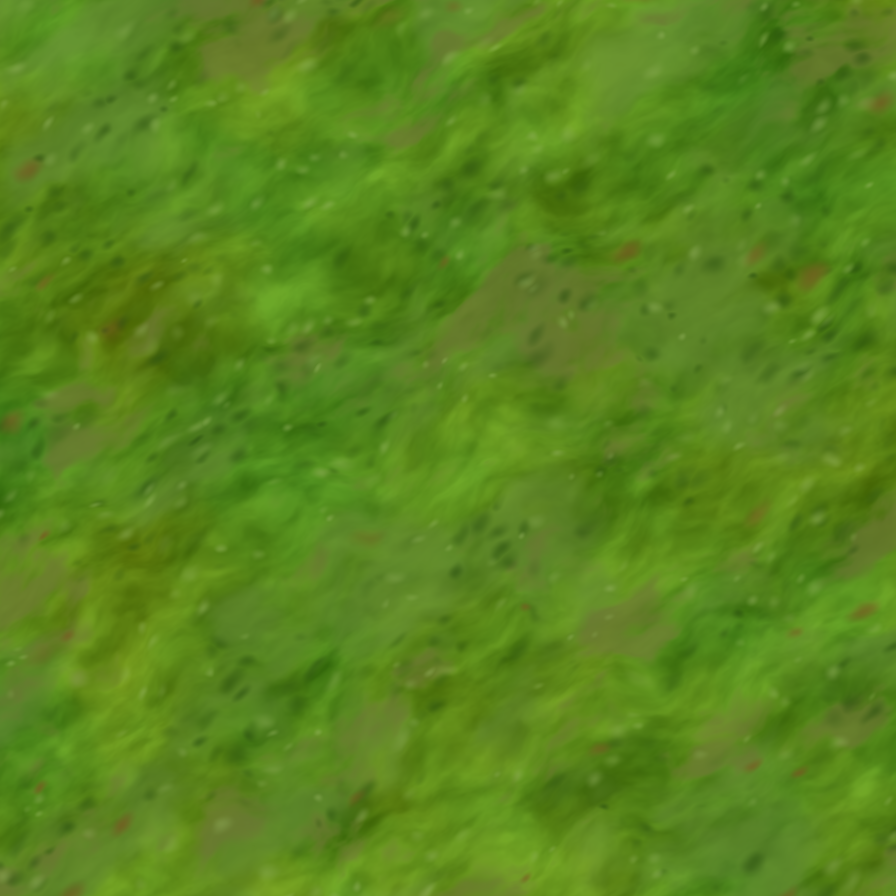
This texture is drawn by a Shadertoy shader. Its source:

```glsl
// Soft, slightly blurred lawn with slanted tufts, dry patches and small dark gaps.

float hash(vec2 p) {
    return fract(sin(dot(p, vec2(127.1, 311.7))) * 43758.5453);
}

float noise(vec2 p) {
    vec2 cell = floor(p), f = fract(p);
    f = f * f * f * (f * (f * 6.0 - 15.0) + 10.0);
    return mix(mix(hash(cell), hash(cell + vec2(1, 0)), f.x),
               mix(hash(cell + vec2(0, 1)), hash(cell + vec2(1, 1)), f.x), f.y);
}

float fbm(vec2 p) {
    float sum = 0.0, amp = 0.533;
    for (int i = 0; i < 4; i++) {
        sum += amp * noise(p);
        p = mat2(1.92, 0.56, -0.56, 1.92) * p + 17.3;
        amp *= 0.5;
    }
    return sum;
}

// Scattered soft flecks, one candidate per cell, kept with the given chance
float flecks(vec2 p, float chance) {
    float cover = 0.0;
    vec2 home = floor(p);
    for (int y = -1; y <= 1; y++)
    for (int x = -1; x <= 1; x++) {
        vec2 cell = home + vec2(x, y);
        vec2 center = cell + 0.2 + 0.6 * vec2(hash(cell + 3.1), hash(cell + 8.7));
        float radius = mix(0.3, 0.75, hash(cell + 21.4));
        float kept = step(hash(cell + 5.9), chance);
        float strength = mix(0.4, 1.0, hash(cell + 13.2));
        cover = max(cover, kept * strength * (1.0 - smoothstep(0.0, radius, length(p - center))));
    }
    return cover;
}

void mainImage(out vec4 fragColor, in vec2 fragCoord) {
    vec2 uv = fragCoord / iResolution.y;

    // Tufts lean up to the right; a warp keeps their outlines ragged
    vec2 warp = vec2(fbm(uv * 9.0), fbm(uv * 9.0 + 40.0)) - 0.5;
    vec2 p = uv + 0.045 * warp;
    vec2 lean = mat2(0.82, -0.57, 0.57, 0.82) * p;

    // Light and shade from broad clumps down to blades
    float clumps = fbm(lean * vec2(8.0, 14.0));
    float tufts = fbm(lean * vec2(21.0, 38.0) + 60.0);
    float blades = noise(lean * vec2(48.0, 105.0) + 90.0);
    float tone = 0.5 + 0.95 * (clumps - 0.5) + 0.85 * (tufts - 0.5) + 0.2 * (blades - 0.5);
    vec3 color = mix(vec3(0.235, 0.405, 0.03), vec3(0.445, 0.655, 0.15), clamp(tone, 0.0, 1.0));

    // Drift between yellowish, bluish and faded green
    float hue = fbm(p * 6.0 + 120.0) - 0.5;
    color += hue * vec3(0.17, -0.02, -0.06);
    float faded = smoothstep(0.42, 0.72, fbm(lean * vec2(7.0, 11.0) + 150.0));
    color = mix(color, vec3(0.39, 0.535, 0.21), 0.6 * faded);

    // Thin, dry ground, broken up by the tufts and denser toward the top right
    float dry = fbm(lean * vec2(8.0, 13.0) + 200.0) + 0.35 * (tufts - 0.5);
    dry += 0.12 * smoothstep(0.5, 0.0, length((uv - vec2(0.85, 1.0)) * vec2(1.0, 2.0)));
    color = mix(color, vec3(0.42, 0.45, 0.2), 0.65 * smoothstep(0.57, 0.77, dry));

    // Shaded gaps gather where the clumps are dark
    float shade = smoothstep(0.62, 0.38, clumps);
    float gaps = flecks(lean * vec2(34.0, 50.0) + 1.5 * warp.yx, 0.32);
    color = mix(color, vec3(0.17, 0.32, 0.06), 0.6 * gaps * shade);

    // Pale blade tips and a few russet leaves
    float tips = flecks(lean * vec2(44.0, 66.0) + 70.0, 0.1);
    color = mix(color, vec3(0.58, 0.7, 0.37), 0.45 * tips);
    float leaves = flecks(lean * vec2(24.0, 44.0) + 130.0, 0.025);
    color = mix(color, vec3(0.47, 0.33, 0.13), 0.65 * leaves);

    fragColor = vec4(color, 1.0);
}
```
